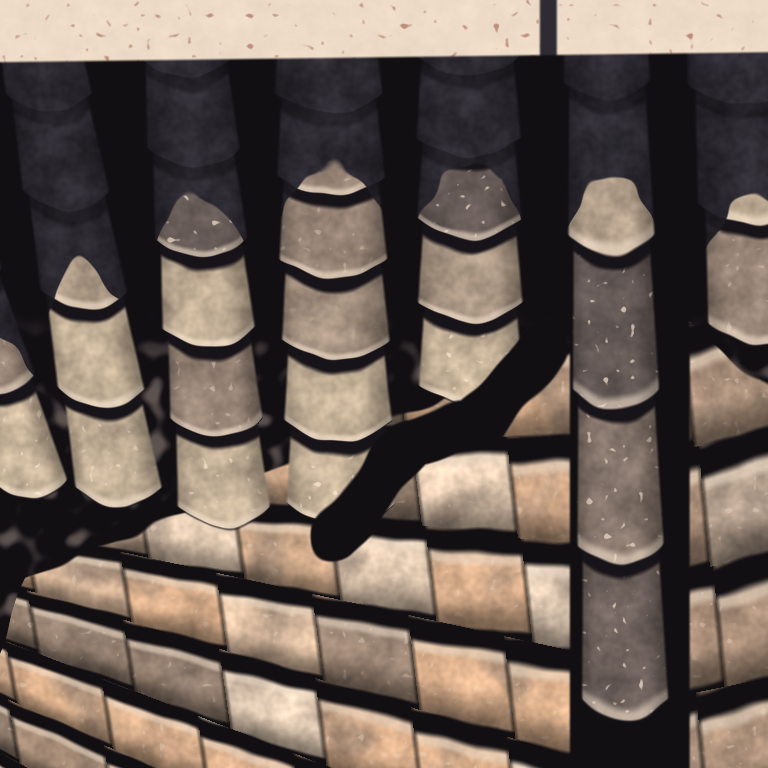
A WebGL 2 fragment shader for this texture:

```glsl
#version 300 es
precision highp float;
// Sunlit clay roof: a fan of barrel-tile columns under a pale beam meets
// slanting tile rows in a dark valley. Both repeat a lip profile; hashes
// pick the clay and gradient noise adds grain and lichen.
uniform vec2 u_resolution;
out vec4 outColor;

const vec3 BLACK = vec3(0.07, 0.06, 0.075);
const vec3 SLATE = vec3(0.18, 0.17, 0.20);
const vec3 UMBER = vec3(0.36, 0.32, 0.31);
const vec3 CLAY = vec3(0.55, 0.48, 0.43);
const vec3 SAND = vec3(0.71, 0.64, 0.55);
const vec3 PEACH = vec3(0.87, 0.70, 0.56);
const vec3 CREAM = vec3(0.93, 0.86, 0.78);
const float SOFT = 0.0025;
// Per column: lower end, tile length, start of sun, half width.
const float END[7] = float[](0.651, 0.661, 0.688, 0.684, 0.527, 0.94, 0.45);
const float LENGTH[7] = float[](0.137, 0.128, 0.117, 0.107, 0.107, 0.202, 0.156);
const float SUN[7] = float[](0.42, 0.345, 0.25, 0.212, 0.212, 0.22, 0.255);
const float WIDTH[7] = float[](0.052, 0.056, 0.06, 0.07, 0.068, 0.056, 0.075);

float hash(vec2 p) {
    vec3 q = fract(p.xyx * 0.1031);
    q += dot(q, q.yzx + 33.33);
    return fract((q.x + q.y) * q.z);
}
float slope(vec2 cell, vec2 offset) {
    float angle = 6.2832 * hash(cell);
    return dot(vec2(cos(angle), sin(angle)), offset);
}
float noise(vec2 p) {
    vec2 c = floor(p), f = p - c, e = vec2(1.0, 0.0);
    vec2 u = f * f * f * (f * (f * 6.0 - 15.0) + 10.0);
    return mix(mix(slope(c, f), slope(c + e, f - e), u.x),
               mix(slope(c + e.yx, f - e.yx), slope(c + 1.0, f - 1.0), u.x), u.y);
}
float grain(vec2 p) {
    return noise(p * 22.0) + 0.6 * noise(p * 58.0) + 0.4 * noise(p * 125.0);
}
float inside(float d) { return smoothstep(SOFT, -SOFT, d); }
float segment(vec2 p, vec2 a, vec2 b) {
    vec2 ab = b - a;
    return length(p - a - ab * clamp(dot(p - a, ab) / dot(ab, ab), 0.0, 1.0));
}
// Grain and pale lichen flecks on a clay colour.
vec3 weather(vec3 clay, vec2 p, float flecks) {
    float spot = smoothstep(0.36, 0.52, noise(p * 88.0));
    return mix(clay * (1.0 + 0.22 * grain(p)), CREAM, spot * flecks);
}
// Slanting rows: n counts rows downward, a counts tiles along a row.
vec3 slantedRows(vec2 p) {
    float dx = p.x - 0.742;
    bool right = p.x > 0.82;
    float n = right ? (p.y - 0.583 + 0.2 * (p.x - 0.9)) / 0.16
                    : (p.y - 0.573 - 0.05 * dx) / (0.137 + 0.085 * dx);
    float id = floor(n);
    float a = p.x / 0.125 + 3.0 * hash(vec2(id, 7.0)) - 0.12 * (n - id);
    n += 0.09 * (fract(a) - 0.5) + 0.04 * noise(p * 20.0);
    id = floor(n);
    float t = n - id, along = fract(a);
    float pick = hash(vec2(floor(a), id + 40.0));
    vec3 clay = mix(CLAY, PEACH, smoothstep(0.0, 0.45, pick));
    clay = mix(clay, CREAM, smoothstep(0.55, 0.95, pick) * 0.8);
    float stain = smoothstep(0.05, 0.45, noise(p * 13.0 + 5.0));
    clay = weather(mix(clay, CLAY, right ? 0.6 : 0.55 * stain), p, 0.35);
    clay = mix(clay, CREAM, 0.55 * smoothstep(0.36, 0.28, t));
    clay *= 1.0 - 0.45 * smoothstep(0.6, 0.98, t);
    clay *= 1.0 - 0.5 * smoothstep(0.05, 0.0, min(along, 1.0 - along));
    return mix(BLACK, clay, smoothstep(0.17, 0.25, t) * smoothstep(1.0, 0.95, t));
}
// Column i of overlapping barrel tiles: colour and coverage.
vec4 tileColumn(vec2 p, float i, float end, float len, float sun, float halfWidth) {
    float lean = 0.011 + 0.0185 * (4.0 - i) * (4.0 - i);
    float centre = 0.065 + 0.1815 * (i - 1.0) + lean * (p.y - 0.13);
    float x = (p.x - centre) / halfWidth;
    float s = (end - 0.026 * x * x - 0.006 * noise(p * 25.0) - p.y) / len;
    float id = floor(s), t = s - id;
    float pick = hash(vec2(i * 3.0 + 1.0, id + 11.0));
    vec3 clay = mix(UMBER, CLAY, smoothstep(0.1, 0.45, pick));
    clay = mix(clay, SAND, max(smoothstep(0.5, 0.8, pick), step(id, 0.0) * step(i, 4.0)));
    clay = weather(clay, p, 0.65 * smoothstep(0.75, 0.2, pick));
    clay = mix(clay, CREAM, 0.55 * smoothstep(0.12, 0.05, t));
    clay *= 1.08 - 0.35 * smoothstep(0.35, 1.0, x) - 0.25 * smoothstep(-0.6, -1.0, x);
    float gap = max(smoothstep(0.02, 0.012, (1.0 - t) * len), smoothstep(0.025, 0.0, t));
    clay = mix(clay, BLACK * 1.3, gap);
    vec3 shade = SLATE * (1.0 + 0.35 * grain(p)) * (1.0 - 0.3 * x * x - 0.25 * gap);
    float lit = inside(sun + 0.075 * x * x + 0.025 * noise(p * 24.0) - p.y);
    float side = abs(p.x - centre) - halfWidth * (1.0 - 0.12 * t);
    return vec4(mix(shade, clay, lit), inside(side) * inside(-s * len));
}
void main() {
    vec2 uv = gl_FragCoord.xy / u_resolution;
    vec2 p = vec2(uv.x, 1.0 - uv.y); // y is depth below the top edge
    // Dark valley with rubble, then the slanted rows.
    float rubble = smoothstep(0.1, 0.5, noise(p * 32.0)) * smoothstep(0.4, 0.5, p.y);
    vec3 color = mix(BLACK, UMBER, rubble);
    float rim = max(0.766 - 0.425 * p.x, 0.85 - 3.0 * p.x);
    if (p.x > 0.82) rim = 0.43 + 0.7 * (p.x - 0.9);
    color = mix(color, slantedRows(p), inside(rim + 0.025 * noise(p * 14.0) - p.y));
    // Columns; the valley shadow falls just before the long one.
    vec2 bend = vec2(0.62, 0.555), elbow = vec2(0.535, 0.575);
    for (int i = 0; i < 7; i++) {
        if (i == 5) {
            float shadow = min(segment(p, vec2(0.71, 0.455), bend),
                min(segment(p, bend, elbow), segment(p, elbow, vec2(0.435, 0.7))));
            shadow += 0.012 * noise(p * 18.0) - 0.032;
            color = mix(color, BLACK, inside(min(shadow, abs(p.x - 0.82) - 0.078)));
        }
        vec4 tiles = tileColumn(p, float(i), END[i], LENGTH[i], SUN[i], WIDTH[i]);
        color = mix(color, tiles.rgb, tiles.a);
    }
    // Pale beam with rusty specks and one dark seam.
    float edge = p.y - 0.081 + 0.013 * p.x;
    float rust = smoothstep(0.36, 0.55, noise(p * 75.0));
    vec3 beam = mix(CREAM * (1.0 + 0.03 * grain(p)), vec3(0.62, 0.36, 0.3), 0.6 * rust);
    beam = mix(beam, SLATE, inside(abs(p.x - 0.714) - 0.011));
    outColor = vec4(mix(color, beam, inside(edge)), 1.0);
}
```
